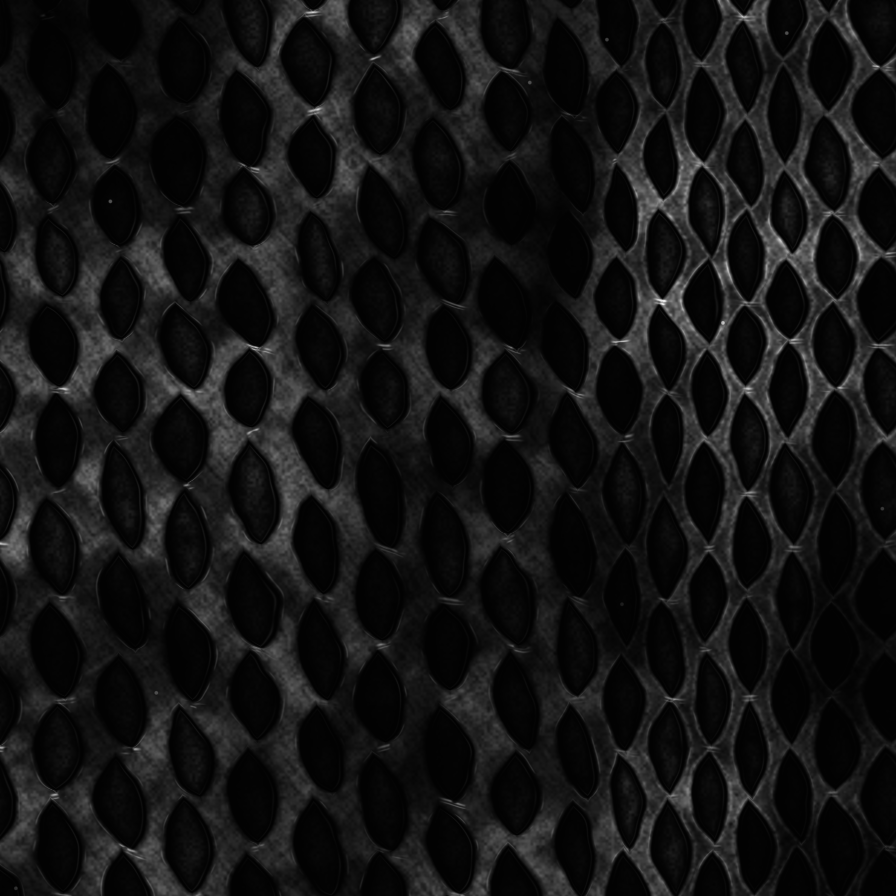
This texture is drawn by a three.js fragment shader. Its source:

```glsl
varying vec2 vUv;

float hash(vec2 p) {
  vec3 q = fract(p.xyx * 0.1031);
  q += dot(q, q.yzx + 33.33);
  return fract((q.x + q.y) * q.z);
}

float noise(vec2 p) {
  vec2 i = floor(p), f = fract(p);
  f = f * f * (3.0 - 2.0 * f);
  return mix(mix(hash(i), hash(i + vec2(1.0, 0.0)), f.x),
             mix(hash(i + vec2(0.0, 1.0)), hash(i + 1.0), f.x), f.y);
}

float fbm(vec2 p) {
  float sum = 0.0, amp = 0.533;
  for (int i = 0; i < 4; i++) {
    sum += amp * noise(p);
    p = mat2(1.6, 1.2, -1.2, 1.6) * p + 7.3;
    amp *= 0.5;
  }
  return sum;
}

float bell(float x, float width) { return exp(-x * x / (width * width)); }

float glow(vec2 p, vec2 center, vec2 radius) {
  vec2 d = (p - center) / radius;
  return exp(-dot(d, d));
}

// Uneven light and dark stains over the hide
float hideLight(vec2 p) {
  float light = 0.35 + 0.6 * smoothstep(0.28, 0.66, fbm(p * 7.0 + 3.0));
  light += 0.35 * glow(p, vec2(0.14, 0.48), vec2(0.2, 0.22));
  light += 0.45 * glow(p, vec2(0.81, 0.68), vec2(0.13, 0.28));
  light += 0.55 * glow(p, vec2(0.79, 0.1), vec2(0.09, 0.12));
  light += 0.35 * glow(p, vec2(0.37, 0.85), vec2(0.14, 0.22));
  light *= 1.0 - 0.75 * glow(p, vec2(0.05, 0.93), vec2(0.2, 0.15));
  light *= 1.0 - 0.75 * glow(p, vec2(0.62, 0.75), vec2(0.05, 0.2));
  light *= 1.0 - 0.75 * glow(p, vec2(0.7, 0.34), vec2(0.12, 0.17));
  light *= 1.0 - 0.85 * glow(p, vec2(0.94, 0.27), vec2(0.13, 0.26));
  light *= 1.0 - 0.6 * glow(p, vec2(0.28, 0.1), vec2(0.06, 0.15));
  return light;
}

void main() {
  vec2 uv = vUv;
  vec2 p = uv + 0.01 * (vec2(noise(uv * 18.0), noise(uv * 18.0 + 41.0)) - 0.5);
  p += 0.004 * (vec2(noise(uv * 48.0), noise(uv * 48.0 + 17.0)) - 0.5);
  p.x += 0.012 * (p.y - 0.5);
  float tight = smoothstep(0.58, 0.8, p.x);
  float light = hideLight(uv);

  // Staggered columns, narrower towards the right
  vec2 grid = vec2((p.x - 0.0626) * 13.79 + 2.3 * smoothstep(0.6, 1.02, p.x),
                   p.y * 9.17 - 0.18 * bell(p.y - 0.53, 0.17));
  vec2 cellSize = vec2(mix(0.0725, 0.049, tight), 0.109);

  // Nearest scale, and creases where the tips meet
  float dist = 1.0, crease = 0.0;
  vec2 local = vec2(0.0), id = vec2(0.0);
  for (int i = -1; i <= 1; i++) {
    float col = floor(grid.x + 0.5) + float(i);
    float shift = 0.5 - 0.5 * mod(col, 2.0);
    for (int j = -1; j <= 1; j++) {
      float row = floor(grid.y - shift + 0.5) + float(j);
      vec2 cell = vec2(col, row) + 50.0;
      float rnd = hash(cell), rnd2 = hash(cell + 87.0);
      vec2 q = (grid - vec2(col, row + shift)) * cellSize;
      q += 0.009 * (vec2(rnd, rnd2) - 0.5) * (1.0 - 0.6 * tight);
      q.x += q.y * (0.02 + 0.2 * rnd2) * (1.0 - 0.8 * tight);

      // Pointed above, rounder below
      float halfWidth = mix(0.0275, 0.0225, tight) * (0.9 + 0.15 * rnd);
      float t = abs(q.y) / (0.052 * (0.92 + 0.11 * rnd2));
      float taper = q.y > 0.0 ? 0.95 : mix(0.68, 0.9, tight);
      float profile = pow(max(1.0 - pow(t, 1.85), 0.0), taper);
      float d = 0.82 * (abs(q.x) - halfWidth * profile) + 0.04 * max(t - 1.0, 0.0);
      if (d < dist) { dist = d; local = q; id = cell; }

      float fold = q.y + 0.0535 + (rnd2 - 0.5) * 0.9 * q.x * (1.0 - 0.7 * tight) - 9.0 * q.x * q.x * (rnd - 0.3);
      float reach = 1.0 - smoothstep(0.003, 0.008 + 0.013 * rnd2, abs(q.x));
      float mark = bell(fold, 0.0015) + 0.6 * bell(fold + 0.004, 0.0011);
      crease = max(crease, mark * reach * smoothstep(0.1, 0.9, rnd));
    }
  }

  // Fibrous skin between the scales
  vec2 slant = mat2(0.8, -0.6, 0.6, 0.8) * (uv + 0.012 * fbm(uv * 20.0));
  float fiber = noise(slant * vec2(230.0, 38.0));
  float strand = noise(slant.yx * vec2(200.0, 45.0) + 19.0);
  float grain = noise(uv * 310.0);
  float patchy = smoothstep(0.3, 0.68, fbm(uv * 17.0 + 5.0));
  float skin = light * mix(0.09, 0.27, patchy);
  skin *= 0.35 + 0.5 * fiber + 0.35 * strand + 0.5 * grain;
  skin *= mix(0.4, 1.0, smoothstep(0.0, 0.007, dist + 0.003 * tight));
  skin += 0.09 * light * tight * bell(dist - 0.0038, 0.0022) * (0.3 + strand + grain);
  skin += 0.16 * light * bell(dist - 0.0028, 0.001) * smoothstep(0.45, 0.9, noise(uv * 70.0));

  // Dark scales with a dim mottled face and a thin inner rim
  float face = 1.0 - smoothstep(-0.016, -0.002, dist);
  float side = smoothstep(-0.022, 0.012, local.x);
  float faceTone = hash(id + 23.0);
  float body = 0.007 + light * face * (0.015 + 0.085 * faceTone * faceTone)
             * (0.4 + 0.6 * side) * (1.8 * fbm(uv * 40.0)) * (0.5 + grain);
  body += 0.08 * light * side * bell(dist + 0.0038, 0.0009) * noise(uv * 55.0);
  float tone = mix(body, skin, smoothstep(-0.0016, 0.0016, dist));

  // Silvery creases and stray flecks
  float broken = smoothstep(0.25, 0.7, noise(uv * vec2(130.0, 190.0)));
  tone += 0.62 * crease * broken * (0.08 + 0.8 * light);
  vec2 spot = floor(uv * 38.0);
  vec2 offset = fract(uv * 38.0) - 0.25 - 0.5 * vec2(hash(spot + 5.0), hash(spot + 9.0));
  float fleck = step(0.992, hash(spot + 71.0)) * (1.0 - smoothstep(0.04, 0.11, length(offset)));
  tone += 0.4 * fleck * light;

  gl_FragColor = vec4(vec3(clamp(tone, 0.006, 0.9)), 1.0);
}
```
